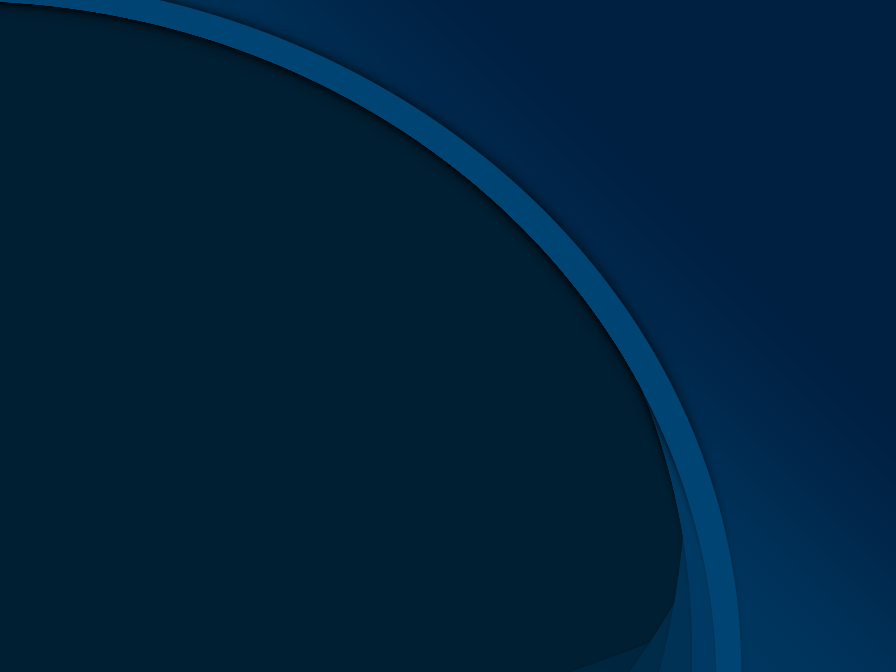
Reproduce this background procedurally as a WebGL 1 fragment shader.

```glsl
precision highp float;
uniform vec2 u_resolution;

// Colours
const vec3 SKY_DARK = vec3(0.0, 0.125, 0.258);
const vec3 SKY_LIGHT = vec3(0.0, 0.212, 0.372);
const vec3 BAND = vec3(0.0, 0.265, 0.455);
const vec3 BODY = vec3(0.0, 0.122, 0.200);

// Band outline: centres and radii in units of canvas height
const vec2 OUTER_CENTRE = vec2(-0.064, 0.002);
const vec2 OUTER_RADII = vec2(1.167, 1.033);
const vec2 INNER_CENTRE = vec2(-0.064, -0.021);
const vec2 INNER_RADII = vec2(1.130, 1.019);

// Overlapping discs that trim the body: centre, radius
const vec3 DISC_A = vec3(-0.026, 0.028, 1.056);
const vec3 DISC_B = vec3(-0.222, 0.314, 1.243);
const vec3 DISC_C = vec3(-0.045, 0.717, 1.215);
const vec3 DISC_D = vec3(0.188, 1.976, 2.083);

// Diagonal glow range, and shadow widths and strengths (bottom, top)
const vec2 GLOW_RANGE = vec2(0.12, 0.75);
const vec2 SHADOW_WIDTH = vec2(0.002, 0.007);
const vec2 INNER_SHADOW = vec2(0.15, 0.80);
const vec2 OUTER_SHADOW = vec2(0.20, 0.55);

float ellipseDistance(vec2 p, vec2 centre, vec2 radii) {
  vec2 q = p - centre;
  float k = length(q / radii);
  return k * (k - 1.0) / length(q / (radii * radii));
}

float discDistance(vec2 p, vec3 disc) {
  return length(p - disc.xy) - disc.z;
}

// Antialiased coverage of the inside of a shape
float cover(float d) {
  return clamp(0.5 - d * u_resolution.y, 0.0, 1.0);
}

// Darkening that fades with distance from an edge
float shade(float d, float width, float strength) {
  return 1.0 - strength * exp(-max(d, 0.0) / width);
}

// Lays a sheet over the colour, shadowed along its rim
vec3 sheet(vec3 below, float d, float depth, float width, float strength) {
  vec3 fill = mix(BAND, BODY, depth) * shade(-d, width, strength);
  return mix(below, fill, cover(d));
}

void main() {
  vec2 p = gl_FragCoord.xy / u_resolution.y;

  // Shadows grow stronger towards the top
  float rise = smoothstep(0.1, 0.5, p.y);
  float width = mix(SHADOW_WIDTH.x, SHADOW_WIDTH.y, rise);
  float innerStrength = mix(INNER_SHADOW.x, INNER_SHADOW.y, rise);
  float outerStrength = mix(OUTER_SHADOW.x, OUTER_SHADOW.y, rise);

  // Diagonal background glow
  float diagonal = p.x + p.y - 1.0;
  vec3 color = mix(SKY_LIGHT, SKY_DARK, smoothstep(GLOW_RANGE.x, GLOW_RANGE.y, diagonal));

  // Bright band
  float d = ellipseDistance(p, OUTER_CENTRE, OUTER_RADII);
  color *= shade(d, width, outerStrength);
  color = mix(color, BAND, cover(d));

  // Nested sheets, each trimmed by the next disc
  d = ellipseDistance(p, INNER_CENTRE, INNER_RADII);
  color = sheet(color, d, 0.25, width, innerStrength);
  d = max(d, discDistance(p, DISC_A));
  color = sheet(color, d, 0.48, width, innerStrength);
  d = max(d, discDistance(p, DISC_B));
  color = sheet(color, d, 0.66, width, innerStrength);
  d = max(d, discDistance(p, DISC_C));
  color = sheet(color, d, 0.82, width, innerStrength);
  d = max(d, discDistance(p, DISC_D));
  color = sheet(color, d, 1.0, width, innerStrength);

  gl_FragColor = vec4(color, 1.0);
}
```
